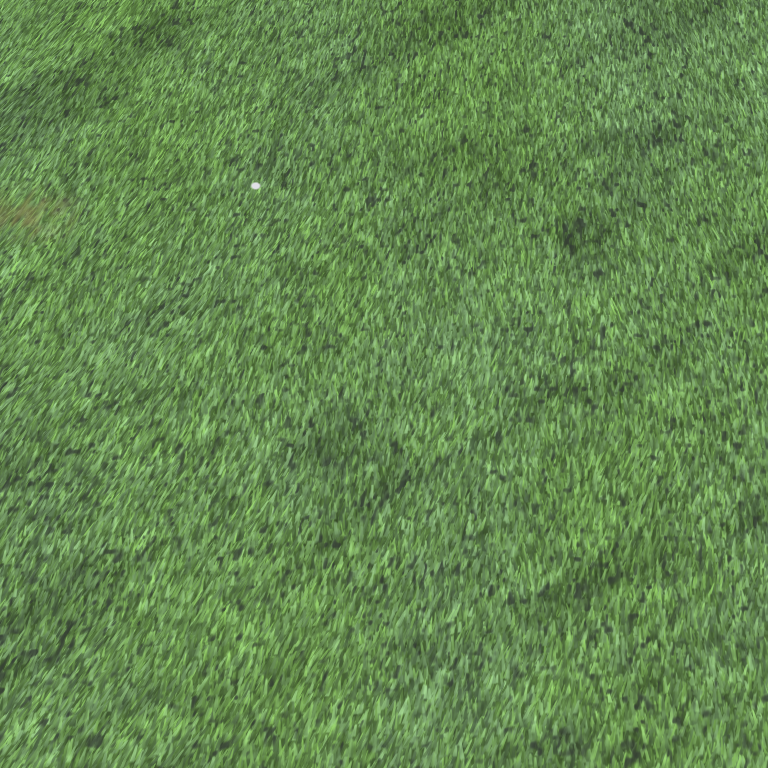
This texture is drawn by a three.js fragment shader. Its source:

```glsl
// Mown lawn in perspective: soft leaning grass blades, dark gaps and shallow furrows.
varying vec2 vUv;

#define RECEDE 0.5                    // how much the blades shrink towards the top
#define LEAN 0.25                     // common slant of the blades to the right
#define LAYERS 8                      // layers of blades, back to front
#define CELL vec2(0.0100, 0.023)      // room for one blade in each layer
#define BLADE vec2(0.0021, 0.0155)    // half width and half length of a blade
#define SOFTNESS 0.0010               // blur of the blade edges
#define WARM vec3(0.410, 0.575, 0.285)
#define COOL vec3(0.435, 0.570, 0.390)
#define SHADE vec3(0.255, 0.345, 0.190)
#define SOIL vec3(0.200, 0.225, 0.205)
#define STRAW vec3(0.540, 0.490, 0.330)
#define PETAL vec3(0.880, 0.880, 0.900)

vec3 hash3(vec2 p) {
  vec3 h = fract(p.xyx * vec3(0.1031, 0.1030, 0.0973));
  h += dot(h, h.yxz + 33.33);
  return fract((h.xxy + h.yzz) * h.zyx);
}

float noise(vec2 p) {
  vec2 i = floor(p), f = fract(p);
  f = f * f * (3.0 - 2.0 * f);
  float low = mix(hash3(i).x, hash3(i + vec2(1.0, 0.0)).x, f.x);
  float high = mix(hash3(i + vec2(0.0, 1.0)).x, hash3(i + 1.0).x, f.x);
  return mix(low, high, f.y);
}

float fbm(vec2 p) {
  return 0.55 * noise(p) + 0.3 * noise(p * 2.1 + 17.0) + 0.15 * noise(p * 4.3 + 41.0);
}

// Paints one layer of tapered blades over the colour below.
vec3 paintBlades(vec3 below, vec2 ground, float layer, float soft, float coolness) {
  vec2 p = ground + layer * vec2(0.0037, 0.0091);
  vec2 home = floor(p / CELL);
  float bend = 0.45 * (noise(ground * 7.0 + 5.0) - 0.5);
  vec3 color = below;
  for (int j = -1; j <= 1; j++) {
    for (int i = -1; i <= 1; i++) {
      vec2 cell = home + vec2(float(i), float(j));
      vec3 place = hash3(cell + layer * 37.0 + 200.0);
      vec3 look = hash3(cell + layer * 53.0 + 700.0);
      vec2 d = p - (cell + place.xy) * CELL;
      float along = d.y / (BLADE.y * mix(0.5, 1.0, look.x));
      float across = abs(d.x - d.y * (bend + 0.75 * (place.z - 0.5)));
      float width = BLADE.x * mix(0.6, 1.1, look.y) * (1.0 - 0.5 * along);
      float cover = 1.0 - smoothstep(width - soft, width + soft, across);
      cover *= 1.0 - smoothstep(0.6, 1.0, abs(along));
      float tone = mix(0.59, 1.27, look.z) + 0.012 * layer + 0.08 * along;
      float hue = clamp(coolness + 1.1 * (look.y - 0.5), 0.0, 1.0);
      color = mix(color, mix(WARM, COOL, hue) * tone, 0.82 * cover);
    }
  }
  return color;
}

void main() {
  // Ground plane: cells shrink evenly in both directions with height.
  float scale = 1.0 - RECEDE * vUv.y;
  vec2 ground = vec2((vUv.x - 0.5) / scale, -log(scale) / RECEDE);
  ground.x -= LEAN * ground.y;

  // Shaded undergrowth, then the blades.
  float coolness = clamp(0.48 + 1.1 * (fbm(vUv * 5.0 + 3.0) - 0.5), 0.0, 1.0);
  vec3 color = mix(SHADE, WARM, 0.6 * noise(ground * vec2(210.0, 60.0)));
  for (int k = 0; k < LAYERS; k++) {
    color = paintBlades(color, ground, float(k), SOFTNESS / scale, coolness);
  }

  // Fine streaks of light and shade between the blades.
  float streak = noise(ground * vec2(230.0, 85.0) + 150.0) - 0.5;
  color *= 1.0 + 0.30 * streak;

  // Furrows run diagonally; broad patches vary the light.
  vec2 slope = vec2(dot(vUv, vec2(0.90, 0.43)), dot(vUv, vec2(-0.43, 0.90)));
  float furrow = smoothstep(0.54, 0.80, fbm(slope * vec2(5.0, 18.0) + 9.0));
  float patches = fbm(ground * vec2(12.0, 18.0) + 60.0) - 0.5;
  color *= 1.03 + 0.20 * patches - 0.16 * furrow;

  // Small dark gaps between tufts, denser in the furrows.
  vec2 tilted = ground + 0.004 * vec2(noise(ground * 90.0), noise(ground * 90.0 + 50.0));
  float gap = noise(tilted * vec2(165.0, 95.0) + 90.0);
  gap = smoothstep(0.60, 0.98, gap + 0.12 * furrow);
  gap *= smoothstep(0.20, 0.70, noise(ground * 45.0 + 30.0));
  color = mix(color, SOIL, 0.75 * gap);

  // A dry patch and one fallen petal.
  float dry = 1.0 - smoothstep(0.2, 1.0, length((vUv - vec2(0.04, 0.72)) / vec2(0.09, 0.05)));
  color = mix(color, STRAW, 0.6 * dry * noise(ground * vec2(90.0, 50.0)));
  float petal = length((vUv - vec2(0.333, 0.758)) / vec2(1.3, 1.0));
  color = mix(color, PETAL, 1.0 - smoothstep(0.003, 0.006, petal));

  gl_FragColor = vec4(color, 1.0);
}
```
